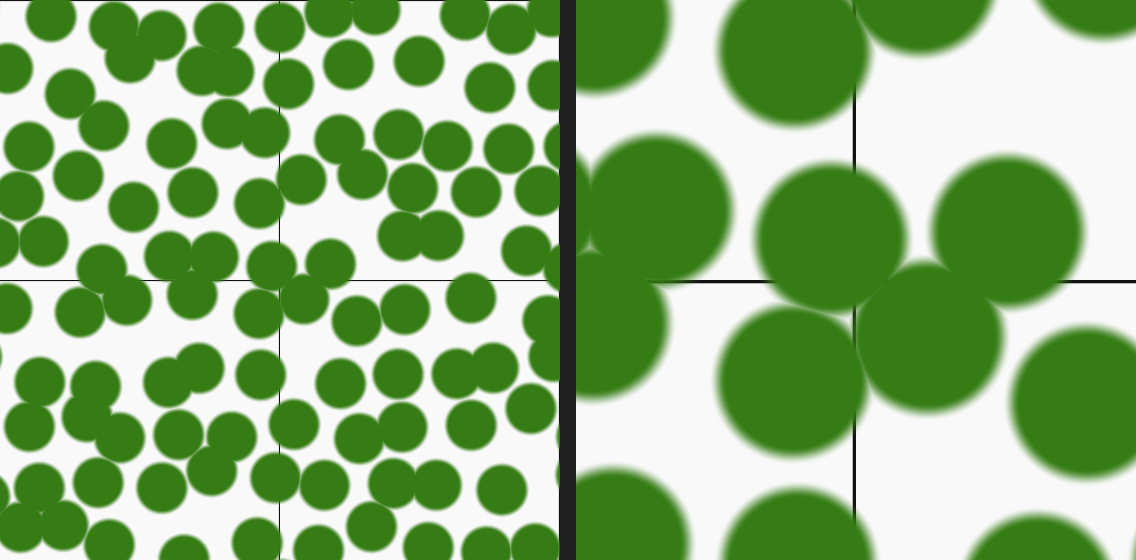
Left: the whole. Right: its middle third, enlarged.
Reproduce this pattern procedurally as a Shadertoy shader.

```glsl
// Soft-edged green discs of one size, scattered over a near-white ground
// ruled into quarters by hairlines. The discs sit on a staggered grid, each
// pushed off its cell centre by a hashed offset; the nearest one is shaded.

const vec3 GROUND = vec3(0.975);
const vec3 RULE   = vec3(0.07);
const vec3 GREEN  = vec3(0.208, 0.488, 0.078);

// Two random values in 0..1 per cell
vec2 hash22(vec2 cell) {
    vec3 q = fract(cell.xyx * vec3(0.1031, 0.1030, 0.0973));
    q += dot(q, q.yzx + 33.33);
    return fract((q.xx + q.yz) * q.zy);
}

// Distance to the nearest disc centre, in cells
float nearestCentre(vec2 p) {
    float nearest = 9.0;
    for (int dy = -1; dy <= 1; dy++) {
        float row = floor(p.y) + float(dy);
        float stagger = 0.5 * mod(row, 2.0);
        for (int dx = -1; dx <= 1; dx++) {
            vec2 cell = vec2(floor(p.x - stagger) + float(dx), row);
            vec2 rnd = hash22(cell + 57.0);
            float angle = 6.2832 * rnd.x;
            vec2 jitter = 0.33 * sqrt(rnd.y) * vec2(cos(angle), sin(angle));
            vec2 centre = cell + vec2(0.5 + stagger, 0.5) + jitter;
            nearest = min(nearest, distance(p, centre));
        }
    }
    return nearest;
}

// Coverage of the hairlines that close each half of the canvas
float hairlines(vec2 uv, float pixel) {
    float halfWidth = 0.5 / 512.0;
    vec2 below = 0.5 * (1.0 - fract(2.0 * uv));
    vec2 cover = clamp(0.5 + (halfWidth - abs(below - halfWidth)) / pixel, 0.0, 1.0);
    return max(cover.x, cover.y);
}

void mainImage(out vec4 fragColor, in vec2 fragCoord) {
    float pixel = 1.0 / iResolution.y;
    vec2 uv = fragCoord * pixel;

    // Ground and rules
    vec3 colour = mix(GROUND, RULE, hairlines(uv, pixel));

    // Discs on top, with a blurred rim
    float density = 9.6;
    float d = nearestCentre(uv * density + vec2(0.3, 0.2)) / density;
    float disc = 1.0 - smoothstep(0.0397, 0.0502, d);
    colour = mix(colour, GREEN, disc);

    fragColor = vec4(colour, 1.0);
}
```
